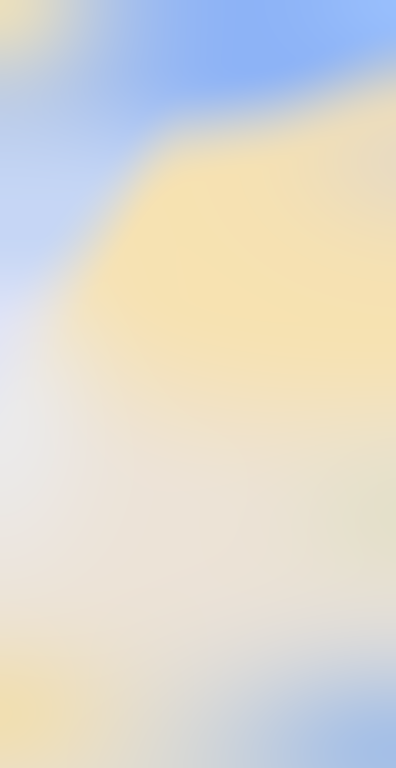
A Shadertoy shader for this background:

```glsl
// A soft, blurred sky: blue air over a warm yellow haze that fades to cream.
// A smooth maximum of two slanted lines bounds the blue; Gaussian glows tint
// the corners and sides. Positions are canvas fractions, measured from the top.

const vec3 CREAM      = vec3(0.928, 0.890, 0.843);
const vec3 YELLOW     = vec3(0.967, 0.885, 0.695);
const vec3 PALE       = vec3(0.920, 0.922, 0.930);
const vec3 DEEP_SKY   = vec3(0.550, 0.699, 0.965);
const vec3 SOFT_SKY   = vec3(0.700, 0.780, 0.920);
const vec3 LIGHT_SKY  = vec3(0.775, 0.840, 0.960);
const vec3 LAVENDER   = vec3(0.880, 0.895, 0.970);
const vec3 CORNER_SUN = vec3(0.920, 0.875, 0.740);
const vec3 BEIGE      = vec3(0.905, 0.855, 0.765);
const vec3 SAGE       = vec3(0.885, 0.875, 0.775);
const vec3 LOW_GOLD   = vec3(0.945, 0.873, 0.695);
const vec3 LOW_BLUE   = vec3(0.645, 0.750, 0.905);
const vec3 LOW_GREY   = vec3(0.860, 0.855, 0.820);

const float EDGE_ROUND = 0.045;  // rounding of the bend in the sky's edge
const float EDGE_SOFT  = 0.075;  // half width of the sky's fade

// Elliptical Gaussian falloff, 1 at its center.
float glow(vec2 p, vec2 center, vec2 radius) {
    vec2 d = (p - center) / radius;
    return exp(-dot(d, d));
}

float smoothMax(float a, float b, float k) {
    float h = max(k - abs(a - b), 0.0) / k;
    return max(a, b) + 0.25 * h * h * k;
}

// Warm haze, paler along the left side and tinted along the right.
vec3 hazeColor(vec2 p) {
    float left = 1.0 - p.x;
    float fade = smoothstep(0.42, 0.69, p.y + 0.12 * left * left);
    vec3 color = mix(YELLOW, CREAM, fade);
    color = mix(color, PALE, 0.9 * glow(p, vec2(0.0, 0.54), vec2(0.22, 0.19)));
    color = mix(color, BEIGE, 0.9 * glow(p, vec2(1.05, 0.21), vec2(0.28, 0.10)));
    return mix(color, SAGE, 0.8 * glow(p, vec2(1.05, 0.67), vec2(0.30, 0.10)));
}

// Blue air, deepest at the upper right and lavender at the lower left.
vec3 skyColor(vec2 p) {
    vec3 color = mix(SOFT_SKY, DEEP_SKY, smoothstep(0.0, 0.65, p.x));
    color = mix(color, vec3(0.600, 0.750, 0.990), glow(p, vec2(1.05, 0.0), vec2(0.25, 0.08)));
    color = mix(color, LIGHT_SKY, smoothstep(0.08, 0.27, p.y));
    color = mix(color, LAVENDER, smoothstep(0.30, 0.44, p.y));
    return mix(color, CORNER_SUN, glow(p, vec2(-0.02, 0.0), vec2(0.23, 0.10)));
}

// Coverage of the sky above its bent lower edge.
float skyMask(vec2 p) {
    float topEdge = 0.225 - 0.105 * p.x - 0.025 * smoothstep(0.65, 1.0, p.x);
    float sideEdge = 0.485 - 0.74 * p.x;
    float edge = smoothMax(topEdge, sideEdge, EDGE_ROUND);
    float width = EDGE_SOFT * mix(1.35, 0.9, smoothstep(0.1, 0.5, p.x));
    return smoothstep(-width, width, edge - p.y);
}

void mainImage(out vec4 fragColor, in vec2 fragCoord) {
    vec2 p = fragCoord / iResolution.xy;
    p.y = 1.0 - p.y;

    vec3 color = mix(hazeColor(p), skyColor(p), skyMask(p));

    // Glows along the bottom
    color = mix(color, LOW_GREY, 0.75 * glow(p, vec2(0.55, 1.05), vec2(0.50, 0.17)));
    color = mix(color, LOW_GOLD, glow(p, vec2(-0.02, 0.93), vec2(0.32, 0.10)));
    color = mix(color, LOW_BLUE, glow(p, vec2(1.0, 0.98), vec2(0.42, 0.125)));

    fragColor = vec4(color, 1.0);
}
```
